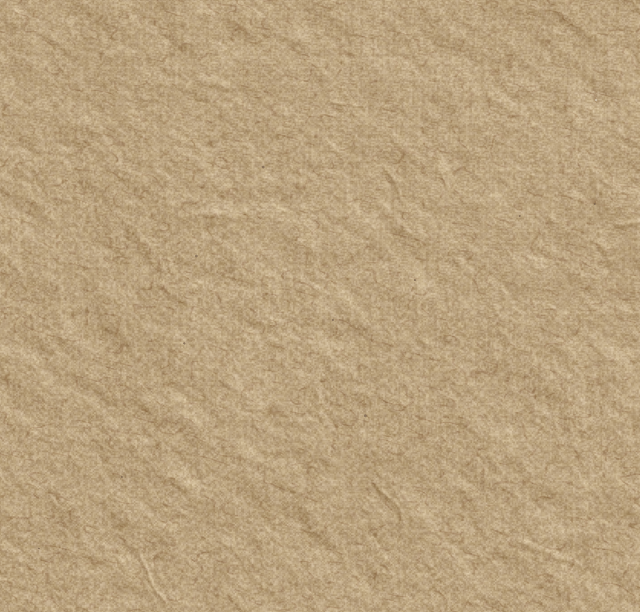
Reproduce this texture procedurally as a WebGL 2 fragment shader.

```glsl
#version 300 es
precision highp float;
// Tan handmade paper: fine crinkled relief lit from the upper right, creases, fibres and grain.

#define PAPER_COLOR vec3(0.734, 0.642, 0.501)
#define TONE_TINT vec3(0.92, 1.03, 1.10)
#define FIBRE_TINT vec3(0.052, 0.070, 0.068)
#define GRAIN_ANGLE -0.60
#define RELIEF_SCALE 23.0
#define RELIEF_STRENGTH 0.50
#define GRAIN_STRENGTH 0.150
#define CREASE_CELLS 5.0
#define CREASE_STRENGTH 0.095
#define FIBRE_SCALE 72.0
#define SPECK_CELLS 8.0

uniform vec2 u_resolution;
out vec4 fragColor;

float hash(vec2 p) {
  return fract(sin(dot(p, vec2(127.1, 311.7))) * 43758.5453);
}

vec2 hash2(vec2 p) {
  return vec2(hash(p), hash(p + 57.3));
}

float noise(vec2 p) {
  vec2 i = floor(p), f = fract(p);
  vec2 u = f * f * f * (f * (f * 6.0 - 15.0) + 10.0);
  return mix(mix(hash(i), hash(i + vec2(1, 0)), u.x),
             mix(hash(i + vec2(0, 1)), hash(i + vec2(1, 1)), u.x), u.y);
}

vec2 alongAxis(vec2 p, float angle) {
  float c = cos(angle), s = sin(angle);
  return vec2(c * p.x + s * p.y, c * p.y - s * p.x);
}

// Surface height, stretched along the direction of the sheet
float height(vec2 p) {
  vec2 q = p + 0.016 * vec2(noise(p * 27.0), noise(p * 27.0 + 61.0));
  q = alongAxis(q, GRAIN_ANGLE) * vec2(0.65, 1.0) * RELIEF_SCALE;
  float sum = 0.0, amp = 0.5;
  for (int i = 0; i < 4; i++) {
    sum += amp * noise(q);
    q = alongAxis(q, 0.25) * 1.93 + 17.7;
    amp *= 0.53;
  }
  return sum;
}

// Scattered curved ridges: a lit flank beside a shaded one
float creases(vec2 p) {
  vec2 bent = p + 0.022 * (vec2(noise(p * 19.0), noise(p * 19.0 + 31.0)) - 0.5);
  vec2 cell = floor(bent * CREASE_CELLS);
  float sum = 0.0;
  for (int y = -1; y <= 1; y++) {
    for (int x = -1; x <= 1; x++) {
      vec2 id = cell + vec2(x, y);
      vec2 center = (id + hash2(id)) / CREASE_CELLS;
      vec2 shape = hash2(id + 11.9);
      vec2 q = alongAxis(bent - center, GRAIN_ANGLE + (shape.x - 0.5) * 1.3);
      float halfLength = mix(0.035, 0.11, shape.y);
      float width = mix(0.0028, 0.0048, hash(id + 23.1));
      float d = (q.y + (hash(id + 37.7) - 0.5) * 9.0 * q.x * q.x) / width;
      float taper = 1.0 - smoothstep(0.3, 1.0, abs(q.x) / halfLength);
      float strength = pow(hash(id + 71.3), 1.8);
      sum += strength * taper * d * exp(0.5 - 0.5 * d * d);
    }
  }
  return sum;
}

// Short broken hairlines where warped noise crosses its middle level steeply
float fibres(vec2 p) {
  vec2 q = alongAxis(p, GRAIN_ANGLE * 0.4) * vec2(0.6, 1.0) * FIBRE_SCALE;
  q += 0.9 * vec2(noise(q * 0.6), noise(q * 0.6 + 43.0));
  float n = noise(q);
  vec2 slope = vec2(noise(q + vec2(0.1, 0)), noise(q + vec2(0, 0.1))) - n;
  float d = abs(n - 0.5) / max(10.0 * length(slope), 0.25);
  float line = 1.0 - smoothstep(0.03, 0.17, d);
  return line * smoothstep(0.40, 0.75, noise(p * 85.0 + 9.0));
}

// Rare inclusions: mostly dark, a few yellow or pale
vec3 addSpecks(vec3 color, vec2 p) {
  vec2 id = floor(p * SPECK_CELLS);
  vec2 center = (id + 0.15 + 0.7 * hash2(id + 5.3)) / SPECK_CELLS;
  float radius = mix(0.0014, 0.0034, hash(id + 13.7));
  float kind = hash(id + 29.1);
  vec3 tint = kind < 0.10 ? vec3(0.46, 0.37, 0.30)
            : kind < 0.13 ? vec3(0.84, 0.66, 0.30) : vec3(0.87, 0.83, 0.76);
  float dotMask = 1.0 - smoothstep(0.4 * radius, radius, length(p - center));
  return mix(color, tint, 0.7 * dotMask * step(kind, 0.145));
}

void main() {
  vec2 p = gl_FragCoord.xy / u_resolution.y;

  // Slopes that face the light are brighter
  vec2 light = vec2(-sin(GRAIN_ANGLE), cos(GRAIN_ANGLE));
  float relief = height(p - light * 0.0021) - height(p + light * 0.0021);
  float tone = RELIEF_STRENGTH * relief + CREASE_STRENGTH * creases(p);

  // Broad mottling and fine grain
  tone += 0.022 * (noise(p * 5.0 + 3.0) - 0.5) + 0.022 * (noise(p * 38.0) - 0.5);
  float grain = 0.55 * noise(p * 225.0) + 0.75 * noise(p * 400.0 + 7.0) - 0.65;
  tone += GRAIN_STRENGTH * grain;

  vec3 color = PAPER_COLOR + TONE_TINT * tone;
  color -= FIBRE_TINT * fibres(p);
  color.b += 0.026 * (noise(p * 170.0 + 19.0) - 0.5);
  fragColor = vec4(clamp(addSpecks(color, p), 0.0, 1.0), 1.0);
}
```
